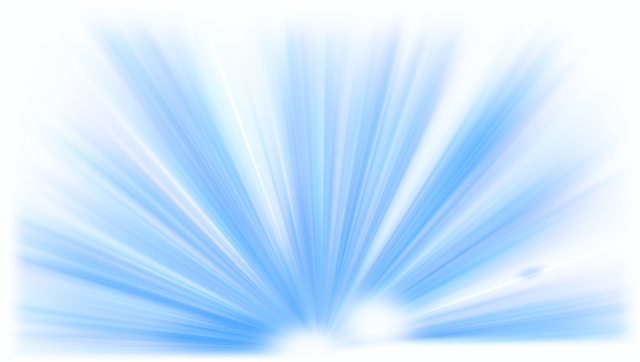
Reproduce this background procedurally as a Shadertoy shader.

```glsl
// Soft blue light rays fanning out of a white glow at the bottom centre.

float hash(float n) { return fract(sin(n * 127.1) * 437.58); }

vec2 gradientAt(vec2 cell) {
    float turn = 6.2832 * hash(dot(cell, vec2(1.0, 5.73)));
    return vec2(cos(turn), sin(turn));
}

float gradientNoise(vec2 p) {
    vec2 cell = floor(p), f = fract(p);
    vec2 u = f * f * f * (f * (f * 6.0 - 15.0) + 10.0);
    vec2 e = vec2(0.0, 1.0);
    float low = mix(dot(gradientAt(cell), f), dot(gradientAt(cell + e.yx), f - e.yx), u.x);
    float high = mix(dot(gradientAt(cell + e), f - e), dot(gradientAt(cell + 1.0), f - 1.0), u.x);
    return mix(low, high, u.y);
}

float bell(float x) { return exp(-x * x); }

// Elliptical glow with soft edges
float glow(vec2 p, vec2 center, vec2 radius) {
    vec2 q = (p - center) / radius;
    return exp(-pow(dot(q, q), 1.5));
}

// Broad blue beams: angle in degrees, half width, reach, strength
const vec4 beams[12] = vec4[](
    vec4(7, 6, 0.98, 0.62), vec4(33, 7.5, 0.97, 0.6), vec4(51, 7, 1.06, 0.72),
    vec4(67, 3, 1.0, 0.5), vec4(77, 6, 0.98, 0.58), vec4(88, 5, 0.95, 0.38),
    vec4(96, 4, 0.98, 0.42), vec4(122, 8, 1.15, 0.64), vec4(138, 7, 0.98, 0.42),
    vec4(148, 5, 0.94, 0.36), vec4(160, 7.5, 1.05, 0.62), vec4(174, 6, 0.95, 0.46));

// Pale gaps: angle in degrees, half width, strength
const vec3 gaps[8] = vec3[](
    vec3(20, 4.5, 0.68), vec3(43, 2, 0.25), vec3(61, 2.8, 0.6), vec3(84, 0.8, 0.25),
    vec3(109, 3.5, 0.52), vec3(132, 2, 0.36), vec3(142.5, 1, 0.3), vec3(153, 1.4, 0.4));

void mainImage(out vec4 fragColor, in vec2 fragCoord) {
    vec2 uv = fragCoord / iResolution.xy;
    vec2 p = uv * vec2(1.766, 1.0);

    // Polar position around the source of the rays
    vec2 q = p - vec2(0.885, 0.035);
    float r = length(q);
    float angle = degrees(atan(max(q.y, 0.0), q.x));
    float outer = smoothstep(0.08, 0.4, r);

    // Blue core and broad beams
    float clear = 1.0 - 0.68 * exp(-pow(r / 0.56, 2.5));
    float raggedReach = 0.14 * gradientNoise(vec2(angle * 0.4, 3.5));
    for (int i = 0; i < 12; i++) {
        vec4 beam = beams[i];
        float reach = beam.z + raggedReach;
        float fade = 1.0 - smoothstep(0.6 * reach, 1.05 * reach, r);
        clear *= 1.0 - beam.w * fade * bell((angle - beam.x) / beam.y);
    }
    float blue = 0.93 * (1.0 - clear);
    for (int i = 0; i < 8; i++) {
        vec3 gap = gaps[i];
        blue *= 1.0 - gap.z * smoothstep(0.12, 0.42, r) * bell((angle - gap.x) / gap.y);
    }

    // Deep blue accents beside the source and inside the right-hand fan
    blue += 0.28 * glow(p, vec2(0.6, 0.075), vec2(0.16, 0.05));
    blue += 0.18 * glow(p, vec2(0.83, 0.3), vec2(0.05, 0.17));
    blue += 0.15 * bell((angle - 53.0) / 4.0) * bell((r - 0.66) / 0.2);

    // Fibrous streaks along the rays
    float fibres = 0.0;
    float frequency = 0.28;
    float amplitude = 0.55;
    for (int i = 0; i < 3; i++) {
        fibres += amplitude * gradientNoise(vec2(angle * frequency, r * 1.6 + float(i) * 7.3));
        frequency *= 2.3;
        amplitude *= 0.7;
    }
    blue *= 1.0 + 0.6 * fibres * outer;

    // Thin scattered rays, some dark and some bright
    for (int i = 0; i < 30; i++) {
        float id = float(i);
        float rayAngle = (id + hash(id + 1.3)) * 6.0;
        float width = mix(0.25, 0.7, hash(id + 31.7));
        float reach = mix(0.75, 1.1, hash(id + 57.1));
        float tone = hash(id + 83.9) > 0.45 ? 0.13 : -0.14;
        float fade = outer * (1.0 - smoothstep(0.55 * reach, reach, r));
        blue += tone * fade * bell((angle - rayAngle) / width);
    }

    // Small dark spot on a right-hand ray
    vec2 spot = p - vec2(1.464, 0.246);
    spot.y -= 0.25 * spot.x;
    blue += 0.3 * glow(spot, vec2(0.0), vec2(0.035, 0.016));

    // White source glows and faded borders
    blue *= 1.0 - 0.97 * glow(p, vec2(0.855, 0.035), vec2(0.12, 0.065));
    blue *= 1.0 - 0.97 * glow(p, vec2(1.035, 0.105), vec2(0.11, 0.085));
    float floorLine = mix(0.008, 0.045, smoothstep(0.8, 1.1, p.x));
    blue *= smoothstep(floorLine - 0.005, floorLine + 0.03, p.y);
    blue *= smoothstep(0.015, 0.075, p.x) * smoothstep(1.766, 1.7, p.x);
    blue *= smoothstep(1.0, 0.86, p.y);
    blue = clamp(blue, 0.0, 1.0);

    // Blue ramp with faint cyan and lavender tints in the pale parts
    vec3 color = mix(vec3(0.99, 0.997, 1.0), vec3(0.34, 0.67, 1.0), blue);
    float tint = 0.8 * gradientNoise(vec2(angle * 0.16, r * 2.0 + 20.0));
    tint += 0.4 * bell((angle - 110.0) / 5.0) * smoothstep(0.3, 0.7, r);
    color += vec3(-0.09, 0.04, 0.0) * tint * 4.0 * blue * (1.0 - blue);
    fragColor = vec4(clamp(color, 0.0, 1.0), 1.0);
}
```
